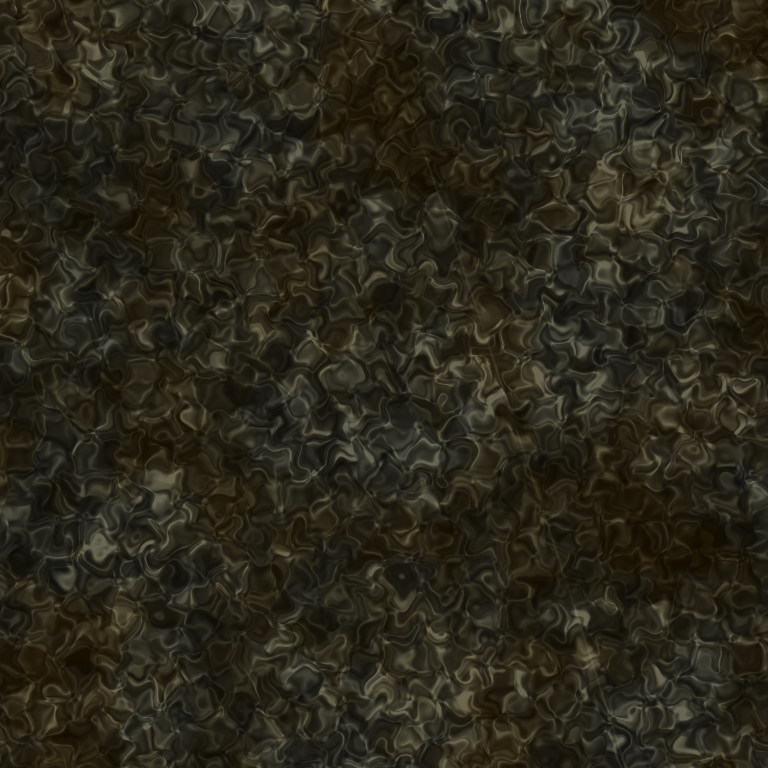
Write a WebGL 1 fragment shader that draws this texture.

```glsl
precision highp float;
uniform vec2 u_resolution;

#define MEDIAN_TONE 0.148
#define TONE_SPREAD 0.43
#define PATCH_SCALE 4.2
#define FLAKE_SCALE 58.0
#define CURL_SCALE 44.0
#define FINE_SCALE 105.0
#define WARP 0.006
#define WARMTH 0.010
#define SCRATCH_WIDTH 0.0016
#define SCRATCH_GAIN 0.075

float hash(vec2 p) {
  return fract(sin(dot(p, vec2(127.1, 311.7))) * 43758.5453);
}

vec2 hash2(vec2 p) {
  return vec2(hash(p), hash(p + 57.3));
}

float slope(vec2 cell, vec2 offset) {
  float angle = 6.2832 * hash(cell);
  return dot(vec2(cos(angle), sin(angle)), offset);
}

// Gradient noise scaled to roughly zero mean and unit deviation
float noise(vec2 p) {
  vec2 i = floor(p), f = fract(p);
  vec2 s = f * f * (3.0 - 2.0 * f);
  vec2 x = vec2(1.0, 0.0), y = vec2(0.0, 1.0);
  float low = mix(slope(i, f), slope(i + x, f - x), s.x);
  float high = mix(slope(i + y, f - y), slope(i + 1.0, f - 1.0), s.x);
  return 4.75 * mix(low, high, s.y);
}

// Irregular mineral flakes, each with its own tone, parted by dark gaps
float flakes(vec2 p) {
  vec2 i = floor(p), f = fract(p);
  float nearest = 9.0, second = 9.0, tone = 0.0;
  for (int y = -1; y <= 1; y++) {
    for (int x = -1; x <= 1; x++) {
      vec2 cell = vec2(float(x), float(y));
      float d = length(cell + hash2(i + cell) - f);
      if (d < nearest) {
        second = nearest;
        nearest = d;
        tone = hash(i + cell + 19.7);
      } else {
        second = min(second, d);
      }
    }
  }
  float body = smoothstep(0.0, 0.35, second - nearest);
  return mix(-0.6, 3.4 * (tone - 0.45), body);
}

// Thin pale loops along the contours of a noise field
float curls(vec2 p) {
  float n = noise(p) - 0.3;
  return (exp(-4.0 * n * n) - 0.33) / 0.36;
}

// Long, slightly bowed hairline scratch
float scratch(vec2 uv) {
  float drop = 0.915 - uv.y;
  float center = 0.514 + 0.34 * drop - 0.012 * drop * drop;
  float d = (uv.x - center) * 0.947 / SCRATCH_WIDTH;
  float wear = 0.75 + 0.2 * noise(vec2(uv.y * 24.0, 3.5));
  return exp(-d * d) * wear * smoothstep(-0.01, 0.06, drop);
}

void main() {
  vec2 uv = gl_FragCoord.xy / u_resolution;

  // Bend and turn the grain so no lattice direction shows
  vec2 bend = vec2(noise(uv * 38.0 + 4.1), noise(uv * 38.0 + 71.6));
  vec2 p = mat2(0.84, 0.54, -0.54, 0.84) * (uv + WARP * bend);

  // Broad pale and dark patches; pale ones carry stronger grain
  float patches = 0.75 * noise(uv * PATCH_SCALE + 8.3)
                + 0.55 * noise(uv * PATCH_SCALE * 2.3 + 31.7);
  float contrast = 0.9 + 0.2 * smoothstep(-1.2, 1.2, patches);

  float grain = 0.50 * flakes(p * FLAKE_SCALE)
              + 0.46 * curls(p * CURL_SCALE + 13.0)
              + 0.42 * noise(p * 27.0 + 47.0)
              + 0.34 * noise(p * FINE_SCALE + 90.0);
  float tone = 0.40 * patches + contrast * grain;
  float light = MEDIAN_TONE * exp(TONE_SPREAD * clamp(tone, -2.4, 2.3));
  light += SCRATCH_GAIN * scratch(uv);

  // Olive stone with rusty and cool stains
  float stain = 0.7 * noise(uv * 5.5 + 63.0) + 0.5 * noise(p * 21.0 + 5.0)
              - 0.4 * patches;
  float warm = WARMTH * clamp(stain, -1.6, 2.0);
  vec3 color = vec3(light + 0.014, light, 0.84 * light - 0.025);
  color += warm * vec3(0.9, 0.0, -1.3);
  gl_FragColor = vec4(clamp(color, 0.0, 1.0), 1.0);
}
```
